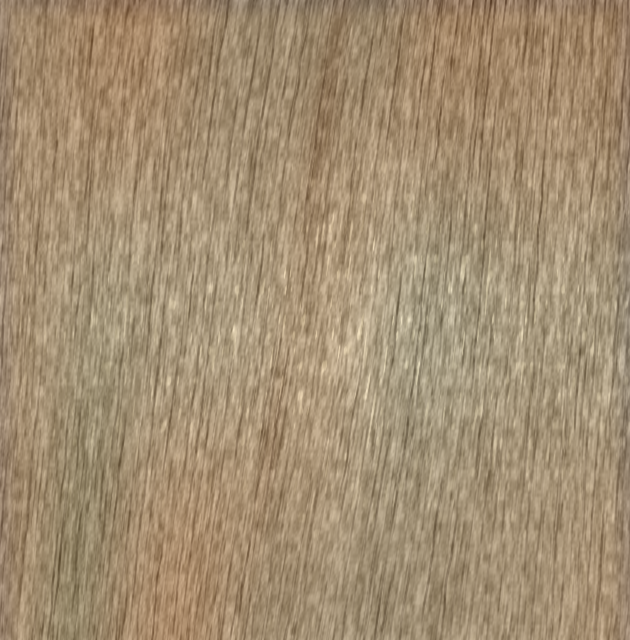
This texture is drawn by a Shadertoy shader. Its source:

```glsl
// Draws a straight-grained wood veneer with leaning pores, fine fibres and a soft sheen.

const vec3 WOOD_COLOR  = vec3(0.658, 0.570, 0.455);
const vec3 PORE_SHADE  = vec3(0.160, 0.162, 0.150);
const vec3 WARM_TINT   = vec3(0.030, -0.006, -0.020);
const vec3 GREY_TINT   = vec3(-0.065, -0.040, -0.045);
const vec3 STREAK_TINT = vec3(-0.065, -0.080, -0.080);
const vec3 SHEEN_TINT  = vec3(0.052, 0.058, 0.056);

float hash(vec2 p) {
    vec3 q = fract(vec3(p.xyx) * 0.1031);
    q += dot(q, q.yzx + 33.33);
    return fract((q.x + q.y) * q.z);
}

float valueNoise(vec2 p) {
    vec2 cell = floor(p);
    vec2 f = fract(p);
    f = f * f * (3.0 - 2.0 * f);
    float low = mix(hash(cell), hash(cell + vec2(1.0, 0.0)), f.x);
    float high = mix(hash(cell + vec2(0.0, 1.0)), hash(cell + vec2(1.0)), f.x);
    return mix(low, high, f.y);
}

// Noise centred on zero, shifted to positive coordinates by the seed
float signedNoise(vec2 p, float seed) {
    return valueNoise(p + seed) - 0.5;
}

// Soft elliptical spot
float blob(vec2 p, vec2 center, vec2 radius) {
    vec2 q = (p - center) / radius;
    return exp(-dot(q, q));
}

// Straightens the leaning grain: x runs across the fibres, y along them
vec2 grainSpace(vec2 p) {
    float lean = 0.07 + 0.08 * blob(p, vec2(0.48, p.y), vec2(0.28, 1.0));
    float drift = 0.012 * signedNoise(p * vec2(3.0, 2.5), 40.0);
    return vec2(p.x - lean * (p.y - 0.5) + drift, p.y);
}

// Broken dark lines, one per jittered column
float poreLines(vec2 g, float spacing, float width, float breaks, float seed, float pixel) {
    float column = floor(g.x / spacing);
    float shade = 0.0;
    for (int i = -1; i <= 1; i++) {
        float id = column + float(i) + seed;
        float jitter = 0.8 * (hash(vec2(id, seed)) - 0.5);
        float wobble = 0.28 * signedNoise(vec2(id * 7.0, g.y * 22.0), seed);
        float center = (id - seed + 0.5 + jitter + wobble) * spacing;
        float along = valueNoise(vec2(id * 13.0, g.y * breaks + hash(vec2(seed, id)) * 50.0));
        float strength = smoothstep(0.18, 0.75, along) * mix(0.45, 1.0, hash(vec2(id, 5.0)));
        float halfWidth = width * mix(0.6, 1.2, along);
        float line = 1.0 - smoothstep(halfWidth - 0.6 * pixel, halfWidth + 0.8 * pixel, abs(g.x - center));
        shade = max(shade, line * strength);
    }
    return shade;
}

// Fibres of three sizes, from hair-fine flecks to broader bands
float fibres(vec2 g) {
    float fleck = signedNoise(g * vec2(290.0, 62.0), 100.0);
    float strand = signedNoise(g * vec2(150.0, 16.0), 200.0);
    float band = signedNoise(g * vec2(38.0, 3.0), 300.0);
    float speck = signedNoise(g * vec2(370.0, 190.0), 400.0);
    return 0.165 * fleck + 0.09 * strand + 0.05 * band + 0.065 * speck;
}

// Slow changes of colour: patches, grey band, brown streak, sheen
vec3 broadTint(vec2 p, vec2 g, float sheen) {
    float patches = 2.0 * signedNoise(g * vec2(6.0, 2.0), 60.0);
    float warm = 0.35 + patches - 0.9 * sheen;
    float greyBand = blob(g, vec2(0.155, 0.10), vec2(0.055, 0.42));
    float streak = blob(g, vec2(0.465, 0.88), vec2(0.022, 0.26));
    streak += 0.7 * blob(g, vec2(0.45, 0.30), vec2(0.014, 0.20));
    float topShade = smoothstep(0.62, 1.0, p.y);
    return WARM_TINT * warm + GREY_TINT * greyBand + STREAK_TINT * streak
         + SHEEN_TINT * sheen - 0.035 * topShade;
}

void mainImage(out vec4 fragColor, in vec2 fragCoord) {
    float pixel = 1.0 / iResolution.y;
    vec2 p = fragCoord * pixel;
    vec2 g = grainSpace(p);

    float sheen = blob(p, vec2(0.62, 0.49), vec2(0.55, 0.22));
    vec3 color = WOOD_COLOR + broadTint(p, g, sheen);

    // Fibres, livelier where the light catches them
    color += fibres(g) * (1.0 + 0.25 * sheen);
    float glint = smoothstep(0.73, 0.95, valueNoise(g * vec2(230.0, 42.0) + 500.0));
    color += vec3(0.15, 0.15, 0.13) * glint * (0.25 + 0.75 * sheen);

    // Main pores and a fainter, finer set between them
    float pores = poreLines(g, 0.0125, 0.0014, 9.0, 20.0, pixel);
    float finePores = poreLines(g, 0.0083, 0.0008, 18.0, 170.0, pixel);
    color -= PORE_SHADE * max(pores, 0.6 * finePores);

    // Small knot and worn grey edges
    color -= 0.16 * blob(p, vec2(0.436, 0.414), vec2(0.005, 0.009));
    float aspect = iResolution.x * pixel;
    float edge = min(min(p.x, aspect - p.x), 1.0 - p.y);
    color += vec3(-0.05, -0.04, -0.01) * (1.0 - smoothstep(0.0, 0.035, edge));

    fragColor = vec4(clamp(color, 0.0, 1.0), 1.0);
}
```
